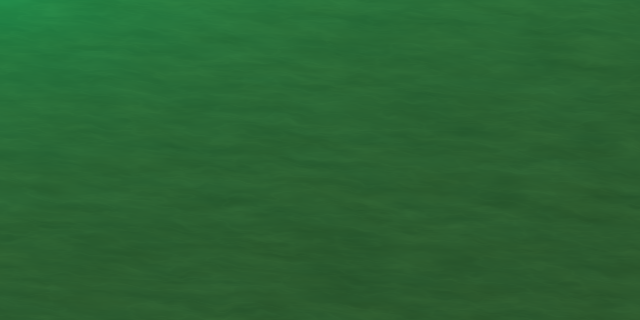
A Shadertoy shader for this texture:

```glsl
#define DEEP vec3(0.172, 0.337, 0.174)
#define GLOW vec3(-0.012, 0.165, 0.082)
#define CORNER vec3(-0.035, 0.040, 0.030)
#define STREAK vec3(0.044, 0.062, 0.036)
#define FALLOFF 1.85
#define TILT 0.07
#define STREAK_FREQ vec2(7.0, 38.0)
#define PATCH_FREQ vec2(3.0, 11.0)
#define WARP 0.03
#define OCTAVES 4
#define ROUGHNESS 0.62

float hash(vec2 p) {
    vec3 q = fract(vec3(p.xyx) * 0.1031);
    q += dot(q, q.yzx + 33.33);
    return fract((q.x + q.y) * q.z);
}

float valueNoise(vec2 p) {
    vec2 cell = floor(p), f = fract(p);
    vec2 u = f * f * (3.0 - 2.0 * f);
    float low = mix(hash(cell), hash(cell + vec2(1, 0)), u.x);
    float high = mix(hash(cell + vec2(0, 1)), hash(cell + vec2(1, 1)), u.x);
    return mix(low, high, u.y);
}

// Layered noise centred on zero
float fbm(vec2 p) {
    float sum = 0.0, amplitude = 0.5;
    for (int i = 0; i < OCTAVES; i++) {
        sum += amplitude * (valueNoise(p) - 0.5);
        p = mat2(1.9, 0.06, -0.06, 1.9) * p + 17.3;
        amplitude *= ROUGHNESS;
    }
    return sum;
}

void mainImage(out vec4 fragColor, in vec2 fragCoord) {
    vec2 p = fragCoord / iResolution.y;

    // Light falling off from the upper left
    float depth = 1.0 - p.y + 0.2 * p.x;
    vec3 color = DEEP + GLOW * exp(-FALLOFF * depth);
    color += CORNER * exp(-4.0 * length(vec2(0.6 * p.x, 1.0 - p.y)));

    // Wavy grain, sloping gently down to the right
    vec2 grain = vec2(p.x, p.y + TILT * p.x) + 40.0;
    grain.y += WARP * fbm(grain * vec2(6.0, 12.0));
    float streaks = fbm(grain * STREAK_FREQ);
    float patches = fbm(grain * PATCH_FREQ + 71.0);

    // Thin wisps along the noise contours
    float contour = fbm(grain * STREAK_FREQ * 0.9 + 113.0);
    float wisps = smoothstep(0.09, 0.0, abs(contour)) - 0.3;

    color += STREAK * (0.9 * streaks + 0.3 * patches + 0.16 * wisps);

    // Slight drift between warm and cool greens
    float tint = fbm(grain * vec2(6.0, 26.0) + 191.0);
    color += vec3(0.014, 0.0, -0.010) * tint;
    fragColor = vec4(color, 1.0);
}
```
